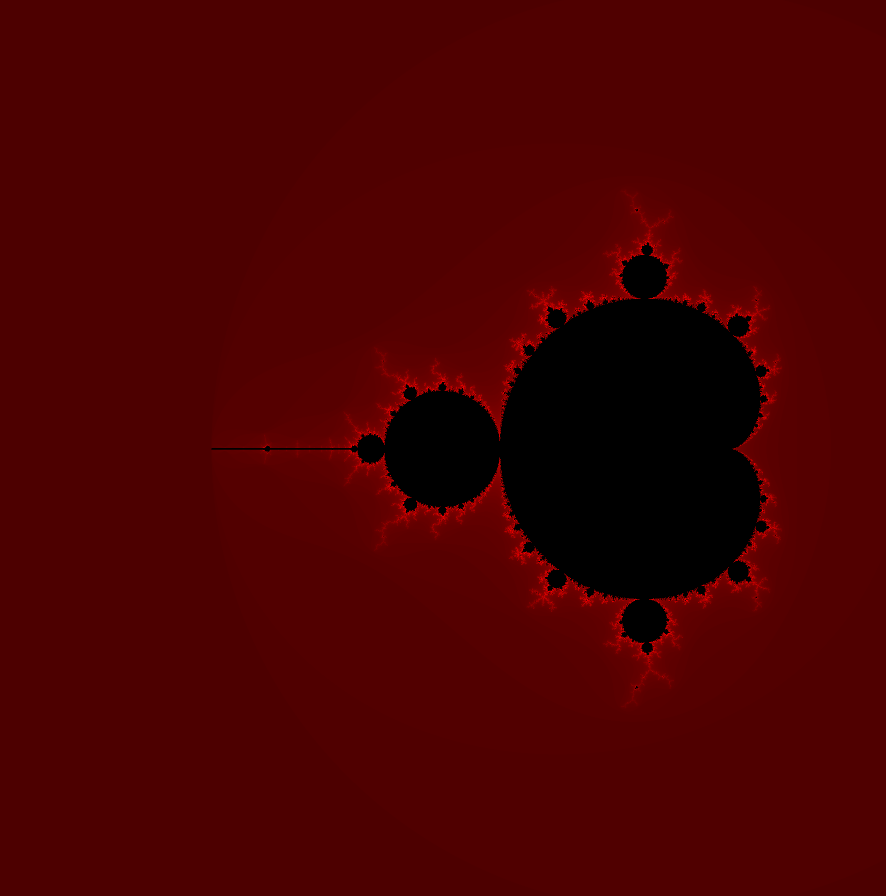
Write a Shadertoy shader that draws this background.

```glsl
// Mandelbrot set in black on a deep red field that brightens near its edge.
// Escape-time counts set the red level; sub-pixel samples smooth the edge,
// and the thin real-axis antenna is drawn as a line of its own.

const int MAX_STEPS = 100;
const int GRID = 2;                          // samples per pixel side
const float VIEW_HEIGHT = 3.88;              // plane units over the canvas
const vec2 VIEW_CENTER = vec2(-0.9975, 0.0);
const vec2 CANVAS_ANCHOR = vec2(0.5, 0.49902);
const float FIELD_RED = 0.303;
const float RED_PER_STEP = 0.01;

// Canvas position to complex plane
vec2 toPlane(vec2 position, vec2 canvas) {
    return VIEW_CENTER + (position - CANVAS_ANCHOR * canvas) * VIEW_HEIGHT / canvas.y;
}

// Steps of z -> z^2 + c before leaving the radius-2 disc
int escapeSteps(vec2 c, int limit) {
    vec2 z = vec2(0.0);
    for (int i = 0; i < limit; i++) {
        z = vec2(z.x * z.x - z.y * z.y, 2.0 * z.x * z.y) + c;
        if (dot(z, z) > 4.0) return i;
    }
    return limit;
}

// Black inside, brighter red for slower escape
float redLevel(int steps, int limit) {
    return steps == limit ? 0.0 : min(FIELD_RED + RED_PER_STEP * float(steps), 1.0);
}

// Soft coverage of a horizontal segment on the real axis
float axisSegment(vec2 p, float start, float end, float halfWidth, float pixel) {
    float d = max(abs(p.y) - halfWidth, max(start - p.x, p.x - end));
    return clamp(0.5 - d / pixel, 0.0, 1.0);
}

void mainImage(out vec4 fragColor, in vec2 fragCoord) {
    vec2 canvas = iResolution.xy;

    // Average a small grid of samples
    float red = 0.0;
    for (int j = 0; j < GRID; j++) {
        for (int i = 0; i < GRID; i++) {
            vec2 offset = (vec2(i, j) + 0.5) / float(GRID) - 0.5;
            vec2 c = toPlane(fragCoord + offset, canvas);
            red += redLevel(escapeSteps(c, MAX_STEPS), MAX_STEPS);
        }
    }
    red /= float(GRID * GRID);

    // Antenna along the negative real axis
    vec2 p = toPlane(fragCoord, canvas);
    float pixel = VIEW_HEIGHT / canvas.y;
    red *= 1.0 - axisSegment(p, -2.0, -1.25, VIEW_HEIGHT / 1024.0, pixel);

    fragColor = vec4(red, 0.0, 0.0, 1.0);
}
```
